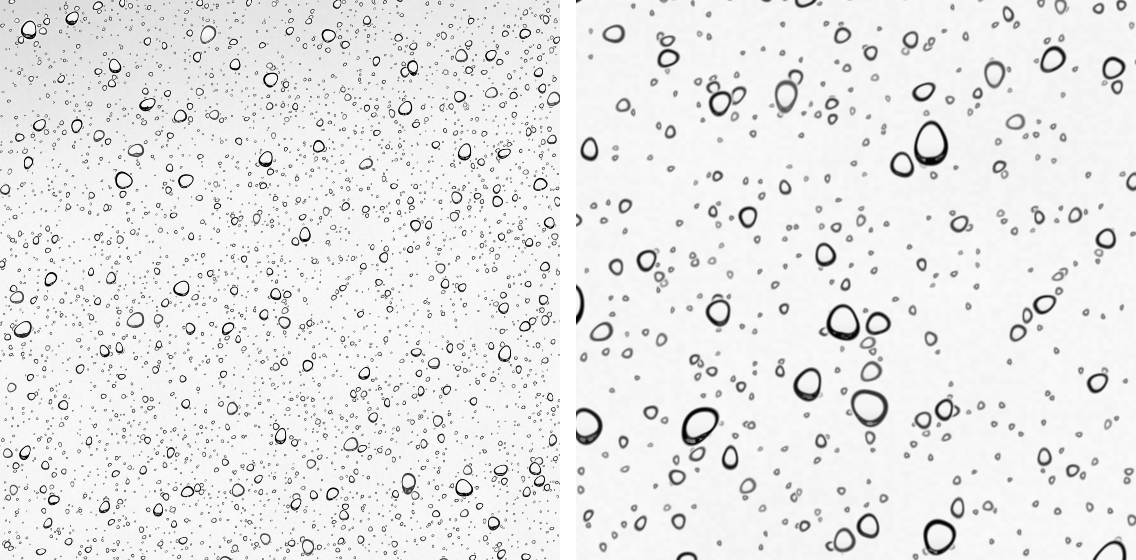
Left: the whole. Right: its middle third, enlarged.
Reproduce this texture procedurally as a WebGL 1 fragment shader.

```glsl
precision highp float;
// Water droplets of many sizes scattered on a pale, softly lit pane.
uniform vec2 u_resolution;

#define PAPER 0.965
#define RIM_BASE 0.0011
#define RIM_SCALE 0.10
#define BELLY 0.42
#define EDGE_SOFTNESS 0.0010
#define GRAIN 0.022
#define TOP_SHADE 0.11

vec4 hash4(vec2 p) {
    vec4 n = vec4(dot(p, vec2(127.1, 311.7)), dot(p, vec2(269.5, 183.3)),
                  dot(p, vec2(419.2, 371.9)), dot(p, vec2(73.7, 157.3)));
    return fract(sin(n) * 43758.545);
}

float noise(vec2 p) {
    vec2 i = floor(p), f = fract(p);
    f = f * f * (3.0 - 2.0 * f);
    float low = mix(hash4(i).x, hash4(i + vec2(1.0, 0.0)).x, f.x);
    float high = mix(hash4(i + vec2(0.0, 1.0)).x, hash4(i + 1.0).x, f.x);
    return mix(low, high, f.y);
}

// Lays one droplet over the shade: clear body, dark rim, heavy lower edge.
float paintDrop(float shade, vec2 p, float r, float ink, vec4 k) {
    if (dot(p, p) > 4.0 * r * r + 0.00001) return shade;
    float soft = max(EDGE_SOFTNESS, 0.5 / u_resolution.y);

    // Tilted, slightly lumpy ellipse
    float tilt = mix(-0.3, 1.4, k.x);
    vec2 axis = vec2(sin(tilt), cos(tilt));
    float stretch = mix(1.0, 1.22, k.y);
    vec2 q = vec2(dot(p, vec2(axis.y, -axis.x)) * stretch, dot(p, axis) / stretch) / r;
    float angle = atan(q.y, q.x + 0.00001);
    float lump = 1.0 + 0.05 * sin(2.0 * angle + 6.3 * k.z)
                     + 0.06 * sin(3.0 * angle + 6.3 * k.w);
    float outer = (length(q) / lump - 1.0) * r;

    // Rim thickness varies around the outline and swells at the bottom
    float down = max(-p.y / (length(p) + 0.00001), 0.0);
    float size = smoothstep(0.004, 0.013, r);
    float width = RIM_BASE + r * RIM_SCALE * (1.0 + 0.6 * sin(angle + 6.3 * k.w));
    width += r * BELLY * size * down * down * mix(0.25, 1.3, k.z * k.z);
    float rim = smoothstep(-soft, soft, outer + width);

    // Broken grey glints inside the dark belly of the larger drops
    float depth = -outer / width;
    float glint = smoothstep(0.15, 0.4, depth) * smoothstep(0.95, 0.6, depth);
    glint *= size * smoothstep(0.5, 0.95, down);
    glint *= smoothstep(0.3, 0.75, noise(p * 420.0 + 50.0 * k.xy));
    float dark = mix(1.0 - ink, 0.62, glint);

    float body = PAPER - 0.05 * smoothstep(0.2, -0.9, p.y / r);
    float cover = 1.0 - smoothstep(-soft, soft, outer);
    float halo = 1.0 - smoothstep(0.0, 0.25 * r + soft, outer);
    shade = mix(shade, max(shade, PAPER), halo * 0.8);
    return mix(shade, mix(body, dark, rim), cover);
}

// Jittered grid of droplets; neighbours are visited so none is cut off.
float dropLayer(float shade, vec2 uv, float cells, float density,
                vec2 radii, float ink, float seed) {
    vec2 home = floor(uv * cells);
    for (int y = -1; y <= 1; y++) {
        for (int x = -1; x <= 1; x++) {
            vec2 cell = home + vec2(float(x), float(y));
            vec4 h = hash4(cell + seed);
            vec4 k = hash4(cell + seed + 57.3);
            float cluster = mix(0.6, 1.4, noise(cell * 9.0 / cells + seed));
            if (h.x < density * cluster) {
                vec2 center = (cell + 0.08 + 0.84 * h.yz) / cells;
                float r = mix(radii.x, radii.y, h.w * h.w);
                float strength = ink * mix(0.72, 1.0, smoothstep(0.0, 0.4, k.w));
                shade = paintDrop(shade, uv - center, r, strength, k);
            }
        }
    }
    return shade;
}

float background(vec2 uv) {
    float corner = smoothstep(0.62, 1.1, uv.y + 0.12 * (0.5 - uv.x));
    float shade = PAPER - TOP_SHADE * corner * mix(1.0, 0.45, uv.x);
    shade += GRAIN * (noise(uv * 330.0) - 0.5);
    shade += 0.012 * (noise(uv * 14.0) - 0.5);
    return shade;
}

void main() {
    vec2 uv = gl_FragCoord.xy / u_resolution.y;
    float shade = background(uv);

    // From fine mist up to full drops, larger ones on top
    shade = dropLayer(shade, uv, 78.0, 0.48, vec2(0.0013, 0.0026), 0.62, 11.0);
    shade = dropLayer(shade, uv, 40.0, 0.46, vec2(0.0030, 0.0052), 0.78, 137.0);
    shade = dropLayer(shade, uv, 22.0, 0.44, vec2(0.0058, 0.0090), 0.92, 271.0);
    shade = dropLayer(shade, uv, 13.0, 0.40, vec2(0.0096, 0.0158), 0.98, 419.0);

    gl_FragColor = vec4(vec3(clamp(shade, 0.0, 1.0)), 1.0);
}
```
